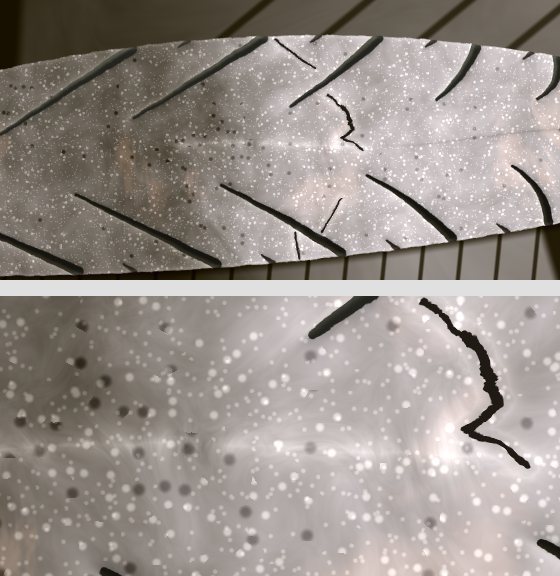
Top, the full canvas; bottom, a detail of the centre.
Give the GLSL for this texture, as a WebGL 1 fragment shader.

```glsl
precision highp float;
// A worn, dusty tyre tread lying across two other tyres. Five pairs of slanted
// grooves come from a loop whose spacing shrinks toward the right; layered sines
// mottle the rubber, cellular noise scatters grit, and bent segments form cracks.
uniform vec2 u_resolution;

float hash(vec2 p) {
  return fract(sin(dot(p, vec2(127.1, 311.7))) * 4375.85);
}

// Layered, rotated sines: soft mottling around zero
float mottle(vec2 p) {
  float sum = 0.0, weight = 0.5;
  for (int i = 0; i < 6; i++) {
    p = mat2(1.5, 1.1, -1.1, 1.5) * p + 0.8 * sin(p.yx * 1.3) + 1.7;
    sum += weight * sin(p.x) * sin(p.y);
    weight *= 0.68;
  }
  return sum;
}

// Cellular noise: distance to the nearest point and that point's random value
vec2 cells(vec2 p) {
  vec2 nearest = vec2(9.0, 0.0);
  for (int y = -1; y <= 1; y++) {
    for (int x = -1; x <= 1; x++) {
      vec2 id = floor(p) + vec2(float(x), float(y));
      float d = length(id + vec2(hash(id), hash(id + 37.0)) - p);
      if (d < nearest.x) nearest = vec2(d, hash(id + 71.0));
    }
  }
  return nearest;
}

float specks(vec2 p, float amount) {
  vec2 c = cells(p);
  return (1.0 - smoothstep(0.12, 0.42, c.x)) * step(1.0 - amount, c.y);
}

// Tapered, bowed groove: x is the distance, y the offset toward the lit side
vec2 groove(vec2 p, vec2 a, vec2 b, float side, float bow, float width) {
  vec2 dir = b - a;
  vec2 n = side * normalize(vec2(-dir.y, dir.x));
  float h = clamp(dot(p - a, dir) / dot(dir, dir), 0.0, 1.0);
  vec2 q = p - mix(a, b, h) - n * bow * 4.0 * h * (1.0 - h);
  return vec2(length(q) - width * mix(0.3, 1.0, h), dot(q, n));
}

float segment(vec2 p, vec2 a, vec2 b) {
  vec2 dir = b - a;
  return length(p - a - dir * clamp(dot(p - a, dir) / dot(dir, dir), 0.0, 1.0));
}

float cover(float d) { return clamp(0.5 - d * u_resolution.y * 0.8, 0.0, 1.0); }

float topEdge(float x) { return 0.875 - 0.1 * (x - 1.12) * (x - 1.12); }
float bottomEdge(float x) { return 0.015 + 0.047 * x * x; }

// Brownish when dark, neutral pink-grey when light
vec3 rubber(float v) { return vec3(v + 0.03, v, v - 0.12 * max(0.73 - v, 0.0)); }

vec3 carve(vec3 color, vec2 g, vec3 floorColor, float lip) {
  float lit = smoothstep(-0.004, 0.012, g.y);
  color += lip * lit * exp(-abs(g.x) * 75.0);
  color *= 1.0 - 0.2 * (1.0 - lit) * exp(-abs(g.x) * 90.0);
  return mix(color, floorColor * (0.7 + 0.9 * lit), cover(g.x));
}

vec3 background(vec2 p, float stain) {
  // Rear tyre with blurred diagonal grooves
  float u = (p.x - 1.22 * (p.y - 0.94) - 0.885) / 0.36;
  float stripe = abs(fract(u + 0.5) - 0.5);
  float v = mix(0.19, 0.42, smoothstep(0.1, 1.8, p.x)) + 0.05 * stain;
  v *= 1.0 - 0.6 * (1.0 - smoothstep(0.02, 0.1, stripe)) * smoothstep(-0.7, 0.0, u);
  v = mix(0.06, v, smoothstep(0.05, 0.1, p.x + 0.05 * (0.9 - p.y)));
  // Front tyre with upright ribs
  float rib = abs(fract((p.x - 0.1 * p.y - 0.69) / 0.135 + 0.5) - 0.5);
  float front = mix(0.1, 0.53, smoothstep(0.5, 1.5, p.x)) + 0.07 * stain;
  front *= 0.3 + 0.7 * smoothstep(0.02, 0.09, rib);
  front *= 1.0 - 0.8 * smoothstep(1.93, 1.97, p.x + 0.3 * (p.y - 0.12));
  front *= smoothstep(-0.005, 0.035, bottomEdge(p.x) - p.y) * 0.7 + 0.3;
  return rubber(p.y < 0.5 ? front : v);
}

void main() {
  vec2 p = gl_FragCoord.xy / u_resolution * vec2(2.0, 1.0);
  float stain = mottle(p * 1.8), fine = mottle(p * 13.0 + 4.0);
  vec2 ragged = p + 0.0035 * vec2(fine, mottle(p * 17.0));

  // Tread: dark brown at left, dusty pale at right, with pinkish blotches
  float v = mix(0.4, 0.73, smoothstep(0.25, 1.65, p.x + 0.3 * stain));
  v += 0.09 * stain + 0.065 * fine;
  v += 0.08 * smoothstep(0.7, 0.87, p.y) * smoothstep(0.2, 1.0, p.x);
  v -= 0.1 * exp(-14.0 * dot(p - vec2(0.72, 0.6), p - vec2(0.72, 0.6)));
  vec3 tread = rubber(v);
  float blotch = smoothstep(0.25, 0.7, mottle(p * vec2(3.6, 1.7) + 2.6));
  tread += vec3(0.1, 0.065, 0.05) * blotch * (1.0 - smoothstep(0.1, 0.3, abs(p.y - 0.45)));

  // Grit and the crumbly centre seam
  float seam = abs(ragged.y - 0.44 - 0.04 * p.x - 0.018 * sin(p.x * 5.0 - 2.2));
  float worn = smoothstep(0.3, 0.7, p.x) * (1.0 - smoothstep(1.15, 1.4, p.x));
  tread += 0.15 * worn * exp(-seam * 65.0) * (0.8 + fine);
  tread -= 0.1 * smoothstep(1.3, 1.6, p.x) * exp(-seam * 200.0);
  tread += 0.2 * specks(p * 58.0, 0.2) + 0.12 * specks(p * 105.0, 0.3);
  tread -= 0.2 * specks(p * 40.0 + 9.0, 0.04 + 0.3 * worn * exp(-seam * 50.0));

  // Groove pairs, each followed by a short nick at the shoulder
  for (int k = 0; k < 5; k++) {
    float i = float(k), bow = -0.0018 * i * i;
    float x = 0.47 + 0.5 * i - 0.03 * i * i;
    vec2 inner = vec2(0.48 * i + 0.04 * i * (i - 1.0) - 0.02 * i * (i - 1.0) * (i - 2.0),
                      0.52 + 0.07 * i - 0.0095 * i * i);
    vec2 g = groove(ragged, inner, vec2(x, topEdge(x) - 0.008), 1.0, bow, 0.019);
    tread = carve(tread, g, vec3(0.2, 0.2, 0.17), 0.13);
    x += 0.2;
    g = groove(ragged, vec2(x - 0.03, topEdge(x) - 0.025), vec2(x, topEdge(x)), 1.0, 0.0, 0.01);
    tread = carve(tread, g, vec3(0.25, 0.22, 0.19), 0.05);
    x = 0.28 + 0.52 * i - 0.025 * i * i;
    inner = vec2(-0.25 + 0.52 * i, 0.27 + 0.034 * i);
    g = groove(ragged, inner, vec2(x, bottomEdge(x) + 0.012), -1.0, bow, 0.018);
    tread = carve(tread, g, vec3(0.12, 0.11, 0.08), 0.16);
    x += 0.2;
    g = groove(ragged, vec2(x - 0.04, bottomEdge(x) + 0.03), vec2(x, bottomEdge(x)), -1.0, 0.0, 0.01);
    tread = carve(tread, g, vec3(0.19, 0.16, 0.12), 0.05);
  }

  // Jagged cracks with a pale crust
  vec2 q = p + 0.008 * vec2(fine, mottle(p * 15.0 + 3.0));
  float crack = segment(q, vec2(1.17, 0.66), vec2(1.225, 0.62));
  crack = min(crack, segment(q, vec2(1.225, 0.62), vec2(1.258, 0.545)) - 0.003);
  crack = min(crack, segment(q, vec2(1.258, 0.545), vec2(1.225, 0.51)) - 0.002);
  crack = min(crack, segment(q, vec2(1.225, 0.51), vec2(1.295, 0.466)));
  crack = min(crack, segment(q, vec2(0.985, 0.857), vec2(1.12, 0.758)));
  crack = min(crack, segment(q, vec2(1.22, 0.29), vec2(1.15, 0.18)));
  crack = min(crack, segment(q, vec2(1.055, 0.17), vec2(1.07, 0.075)));
  tread += 0.1 * exp(-abs(crack - 0.015) * 110.0);
  tread = mix(tread, vec3(0.12, 0.1, 0.08), cover(crack - 0.0035));

  // Shoulders: a thin pale rim, then the tyres behind
  float outside = max(ragged.y - topEdge(p.x), bottomEdge(p.x) - ragged.y);
  tread += 0.08 * exp(-abs(outside + 0.006) * 180.0);
  vec3 color = mix(background(p, stain), tread, cover(outside));
  gl_FragColor = vec4(clamp(color, 0.0, 1.0), 1.0);
}
```
